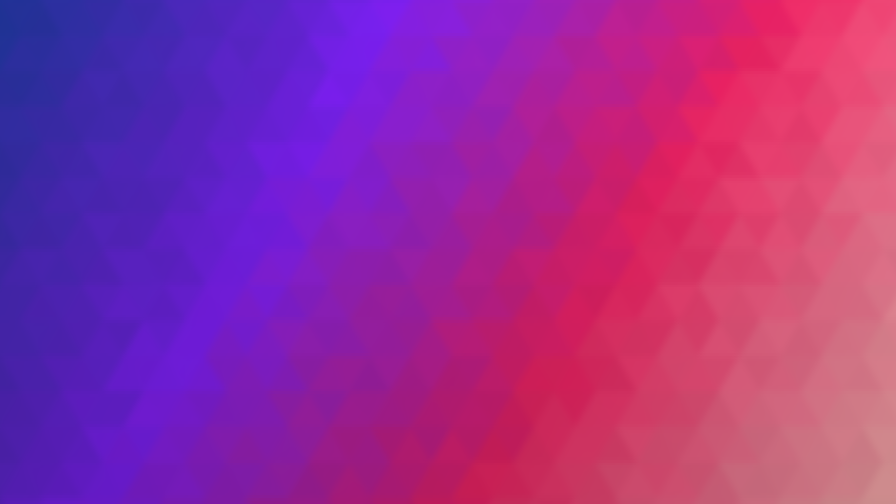
This background is drawn by a Shadertoy shader. Its source:

```glsl
// A slanted colour ramp from deep blue through violet and crimson to pale rose,
// cut into a grid of faint triangles. Each triangle takes the ramp colour at its
// centre with a little random drift, and a small weighted blur softens the edges.

const float SLANT = 0.6;           // sideways lean of the ramp per unit of height
const float ROW_HEIGHT = 0.0706;   // triangle height, in canvas heights
const float SIDE = 0.0815;         // triangle base, in canvas heights
const float FACET_MIX = 0.8;       // flat facets against the smooth ramp
const float RAMP_JITTER = 0.11;    // random shift along the ramp
const float LIGHT_JITTER = 0.045;  // random change of brightness
const float BOTTOM_LIGHT = 0.91;
const float TOP_LIGHT = 1.10;
const float BLUR_STEP = 0.0055;    // distance between blur taps
const int BLUR_TAPS = 2;           // taps on each side of the centre

const int STOPS = 10;
const float STOP_AT[STOPS] = float[STOPS](
    -0.6, -0.3, -0.05, 0.2, 0.5, 0.75, 0.95, 1.15, 1.45, 1.78);
const vec3 STOP_COLOR[STOPS] = vec3[STOPS](
    vec3(0.11, 0.18, 0.53), vec3(0.23, 0.15, 0.63),
    vec3(0.32, 0.13, 0.71), vec3(0.44, 0.11, 0.86),
    vec3(0.57, 0.12, 0.65), vec3(0.71, 0.11, 0.48),
    vec3(0.84, 0.12, 0.35), vec3(0.86, 0.25, 0.42),
    vec3(0.85, 0.43, 0.52), vec3(0.87, 0.60, 0.60));

float hash(vec2 p) {
    vec3 q = fract(vec3(p.xyx) * 0.1031);
    q += dot(q, q.yzx + 33.33);
    return fract((q.x + q.y) * q.z);
}

// Colour of the ramp at a point, moved along it by drift
vec3 ramp(vec2 p, float drift) {
    float s = p.x - SLANT * p.y + drift;
    vec3 color = STOP_COLOR[0];
    for (int i = 1; i < STOPS; i++) {
        float t = clamp((s - STOP_AT[i - 1]) / (STOP_AT[i] - STOP_AT[i - 1]), 0.0, 1.0);
        color = mix(color, STOP_COLOR[i], t);
    }
    return color * mix(BOTTOM_LIGHT, TOP_LIGHT, p.y);
}

// One flat colour per triangle, on a skewed grid counted from the top edge
vec3 facet(vec2 p) {
    float row = (1.0 - p.y) / ROW_HEIGHT;
    vec2 grid = vec2(p.x / SIDE - 0.5 * row, row);
    vec2 cell = floor(grid);
    vec2 local = grid - cell;
    float far = step(1.0, local.x + local.y);
    vec2 mid = cell + (1.0 + far) / 3.0;
    vec2 center = vec2((mid.x + 0.5 * mid.y) * SIDE, 1.0 - mid.y * ROW_HEIGHT);

    vec2 seed = cell + vec2(70.0 + 41.0 * far, 30.0);
    float drift = RAMP_JITTER * (hash(seed) - 0.5);
    float light = 1.0 + LIGHT_JITTER * (hash(seed + 17.0) - 0.5);
    return ramp(center, drift) * light;
}

void mainImage(out vec4 fragColor, in vec2 fragCoord) {
    vec2 p = fragCoord / iResolution.y;

    // Soften the facet edges
    vec3 soft = vec3(0.0);
    float total = 0.0;
    for (int j = -BLUR_TAPS; j <= BLUR_TAPS; j++) {
        for (int i = -BLUR_TAPS; i <= BLUR_TAPS; i++) {
            vec2 tap = vec2(float(i), float(j));
            float weight = exp(-0.3 * dot(tap, tap));
            soft += weight * facet(p + tap * BLUR_STEP);
            total += weight;
        }
    }

    vec3 color = mix(ramp(p, 0.0), soft / total, FACET_MIX);
    fragColor = vec4(clamp(color, 0.0, 1.0), 1.0);
}
```
